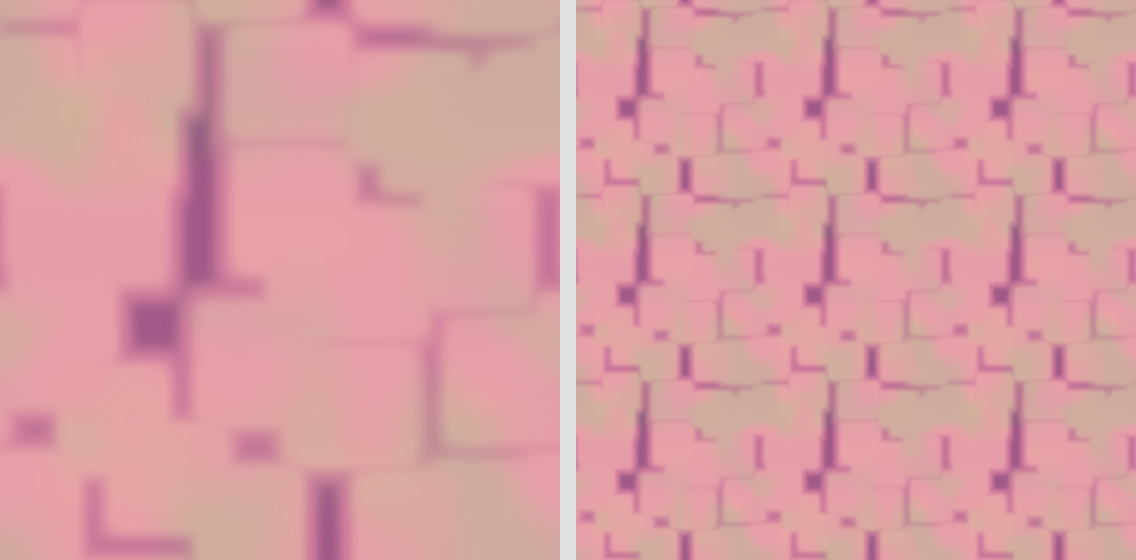
Left: one tile. Right: repeated 3 by 3.
Reproduce this texture procedurally as a WebGL 2 fragment shader.

```glsl
#version 300 es
precision highp float;

uniform vec2 u_resolution;
out vec4 fragColor;

float hash(vec2 p) {
    return fract(sin(dot(p, vec2(127.1, 311.7))) * 43758.5453);
}

vec2 hash2(vec2 p) {
    return vec2(hash(p), hash(p + vec2(37.3, 17.9)));
}

// Value noise that wraps after a whole number of cells
float wrapNoise(vec2 uv, float period, float seed) {
    vec2 p = uv * period;
    vec2 cell = floor(p);
    vec2 f = fract(p);
    f = f * f * (3.0 - 2.0 * f);
    vec2 lo = mod(cell, period) + seed;
    vec2 hi = mod(cell + 1.0, period) + seed;
    return mix(mix(hash(lo), hash(vec2(hi.x, lo.y)), f.x),
               mix(hash(vec2(lo.x, hi.y)), hash(hi), f.x), f.y);
}

// Length with nearly square contours and slightly rounded corners
float squareLength(vec2 v) {
    vec2 v2 = v * v;
    vec2 v4 = v2 * v2;
    vec2 v8 = v4 * v4;
    return pow(v8.x + v8.y + 1e-12, 0.125);
}

// Softened distance to the nearest scattered block centre
float blockDistance(vec2 uv, float period) {
    vec2 p = uv * period;
    vec2 cell = floor(p);
    float sum = 0.0;
    for (int y = -2; y <= 2; y++) {
        for (int x = -2; x <= 2; x++) {
            vec2 neighbour = cell + vec2(x, y);
            vec2 id = mod(neighbour, period);
            vec2 centre = neighbour + hash2(id + 3.0);
            vec2 stretch = mix(vec2(0.88), vec2(1.16), hash2(id + 51.0));
            sum += exp(-26.0 * squareLength((p - centre) * stretch));
        }
    }
    return -log(sum) / 26.0;
}

void main() {
    vec2 uv = gl_FragCoord.xy / u_resolution;

    // Light ground drifting between pink and tan
    float drift = 0.65 * wrapNoise(uv, 5.0, 11.0) + 0.35 * wrapNoise(uv, 9.0, 29.0);
    float tan = smoothstep(0.38, 0.82, drift);
    vec3 ground = mix(vec3(0.905, 0.625, 0.655), vec3(0.815, 0.680, 0.615), tan);
    ground += vec3(0.02, 0.03, -0.01) * (wrapNoise(uv, 7.0, 83.0) - 0.5);

    // Gaps between the blocks, some deep and some faint
    float depth = mix(0.75, 1.15, wrapNoise(uv, 4.0, 67.0));
    float gap = smoothstep(0.42, 0.86, blockDistance(uv, 5.0)) * depth;

    // Rose slopes falling to plum in the deepest places
    vec3 rose = mix(vec3(0.81, 0.48, 0.61), vec3(0.75, 0.52, 0.58), tan);
    vec3 plum = mix(vec3(0.63, 0.35, 0.53), vec3(0.57, 0.38, 0.50), tan);
    vec3 colour = mix(ground, rose, smoothstep(0.0, 0.5, gap));
    colour = mix(colour, plum, smoothstep(0.4, 0.95, gap));

    fragColor = vec4(colour, 1.0);
}
```
